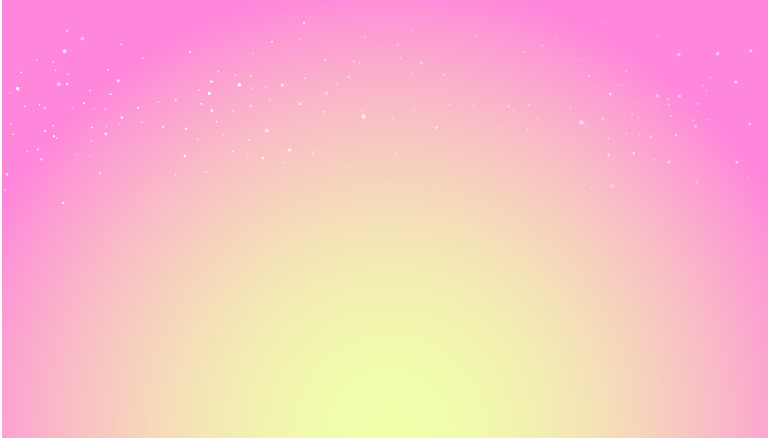
Reproduce this background procedurally as a Shadertoy shader.

```glsl
// A pastel dusk: a radial glow rises from the bottom centre, yellow to pink,
// under a sprinkle of white specks. The specks come from hashed grid cells,
// kept more often near a few clusters inside a band across the upper half.

const vec3 GLOW_COLOR = vec3(0.945, 1.0, 0.67);
const vec3 SKY_COLOR = vec3(1.0, 0.53, 0.86);
const vec3 SPECK_COLOR = vec3(1.0);

// Lengths are in canvas heights; X values marked "share" are parts of the width.
const float GLOW_X_SHARE = 0.508;
const float GLOW_Y = 0.015;
const float GLOW_RADIUS = 1.02;
const float GLOW_FALLOFF = 1.8;
const float EDGE_WIDTH = 0.0045;
const float BAND_BOTTOM = 0.50;
const float BAND_TOP = 0.97;
const float BAND_FADE = 0.16;
const vec3 CLUSTER_X_SHARE = vec3(0.08, 0.33, 0.85);
const vec3 CLUSTER_WIDTH = vec3(0.08, 0.11, 0.09);
const vec3 CLUSTER_Y = vec3(0.80, 0.78, 0.72);
const float CLUSTER_HEIGHT = 0.17;
const float BASE_DENSITY = 0.14;
const float CLUSTER_DENSITY = 0.38;
const int SPECK_LAYERS = 3;

// Integer hash: three values in 0..1 for a cell and layer.
vec3 hash3(ivec3 cell) {
    uvec3 v = uvec3(cell) * 1664525u + 1013904223u;
    v.x += v.y * v.z;
    v.y += v.z * v.x;
    v.z += v.x * v.y;
    v ^= v >> 16u;
    v.x += v.y * v.z;
    v.y += v.z * v.x;
    v.z += v.x * v.y;
    return vec3(v >> 8u) / 16777216.0;
}

// Chance that a cell holds a speck.
float speckDensity(vec2 p, float aspect) {
    vec3 dx = (p.x / aspect - CLUSTER_X_SHARE) / CLUSTER_WIDTH;
    vec3 dy = (p.y - CLUSTER_Y) / CLUSTER_HEIGHT;
    vec3 clusters = exp(-dx * dx - dy * dy);
    float band = smoothstep(BAND_BOTTOM, BAND_BOTTOM + BAND_FADE, p.y)
               * (1.0 - smoothstep(BAND_TOP - BAND_FADE, BAND_TOP, p.y));
    return band * (BASE_DENSITY + CLUSTER_DENSITY * dot(clusters, vec3(1.0)));
}

// One grid of specks; each stays wholly inside its cell.
float speckLayer(vec2 p, float cellSize, float radius, int layer, float aspect) {
    ivec2 cell = ivec2(floor(p / cellSize));
    vec3 place = hash3(ivec3(cell, layer + 7));
    vec3 look = hash3(ivec3(cell, layer + 31));
    vec2 center = (vec2(cell) + 0.15 + 0.7 * place.xy) * cellSize;

    float present = step(place.z, speckDensity(center, aspect));
    float size = radius * mix(0.75, 1.15, look.x);
    float pixel = 1.0 / iResolution.y;
    float disc = 1.0 - smoothstep(size - 0.5 * pixel, size + 0.5 * pixel,
                                  distance(p, center));

    // Specks are brightest on the left and high up.
    float brightness = mix(1.0, 0.6, smoothstep(0.3, 0.6, center.x / aspect));
    brightness *= mix(0.45, 1.0, look.y);
    return present * disc * brightness;
}

void mainImage(out vec4 fragColor, in vec2 fragCoord) {
    vec2 p = fragCoord / iResolution.y;
    float aspect = iResolution.x / iResolution.y;
    float pixel = 1.0 / iResolution.y;

    // Radial glow
    vec2 glowCenter = vec2(GLOW_X_SHARE * aspect, GLOW_Y);
    float reach = clamp(distance(p, glowCenter) / GLOW_RADIUS, 0.0, 1.0);
    vec3 color = mix(GLOW_COLOR, SKY_COLOR, pow(reach, GLOW_FALLOFF));

    // Specks, from coarse and large to fine and small
    for (int i = 0; i < SPECK_LAYERS; i++) {
        float scale = exp2(-0.6 * float(i));
        float speck = speckLayer(p, 0.085 * scale, 0.0043 * scale, i, aspect);
        color = mix(color, SPECK_COLOR, speck);
    }

    // Thin white strip on the left edge
    float strip = 1.0 - smoothstep(EDGE_WIDTH - 0.5 * pixel,
                                   EDGE_WIDTH + 0.5 * pixel, p.x);
    color = mix(color, SPECK_COLOR, strip);

    fragColor = vec4(color, 1.0);
}
```
